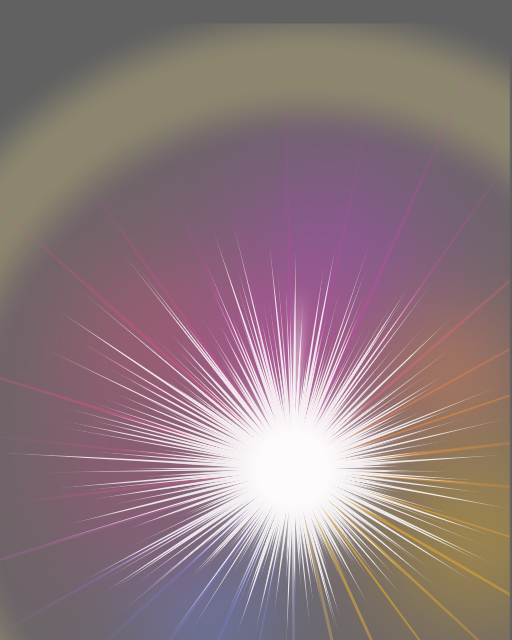
A WebGL 2 fragment shader for this background:

```glsl
#version 300 es
precision highp float;
// A white starburst over soft coloured glows, circled by a wide olive halo.
// Rays come from jittered angular cells: tapered white needles in several
// layers, and one sparse layer of long beams tinted by their direction.

uniform vec2 u_resolution;
out vec4 fragColor;

// Lengths are in canvas heights, angles in radians.
const float TAU = 6.2831853;
const vec2 BURST_CENTER = vec2(0.458, 0.268);
const float CORE_RADIUS = 0.085;
const vec3 WHITE = vec3(0.995, 0.985, 0.99);

const vec3 BORDER_GRAY = vec3(0.38);
const vec3 INNER_GRAY = vec3(0.42, 0.395, 0.405);
const float TOP_EDGE = 0.9635;
const float RIGHT_EDGE = 0.996;    // fraction of the width

const vec2 HALO_CENTER = vec2(0.479, 0.281);
const vec4 HALO_RADII = vec4(0.50, 0.59, 0.635, 0.725);
const vec3 HALO_COLOR = vec3(0.55, 0.525, 0.435);

const int NEEDLE_LAYERS = 3;
const float NEEDLE_COUNT = 61.0;
const float NEEDLE_COUNT_STEP = 33.0;
const float NEEDLE_HALF_WIDTH = 0.0028;
const float NEEDLE_OPACITY = 0.87;

const float BEAM_COUNT = 30.0;
const float BEAM_HALF_WIDTH = 0.0022;
const float BEAM_OPACITY = 0.75;

const float PLUME_ANGLE = 1.53;
const float PLUME_SPREAD = 0.055;

// Glows: xy is the place, z the radius.
const int GLOWS = 7;
const vec3 GLOW_SHAPE[GLOWS] = vec3[](
  vec3(0.521, 0.596, 0.19), vec3(0.247, 0.453, 0.17), vec3(0.456, 0.44, 0.15),
  vec3(0.703, 0.414, 0.13), vec3(0.742, 0.167, 0.17), vec3(0.326, 0.05, 0.14),
  vec3(0.22, 0.245, 0.16));
const vec3 GLOW_COLOR[GLOWS] = vec3[](
  vec3(0.56, 0.34, 0.60), vec3(0.64, 0.36, 0.45), vec3(0.70, 0.33, 0.60),
  vec3(0.68, 0.46, 0.38), vec3(0.66, 0.55, 0.28), vec3(0.42, 0.46, 0.64),
  vec3(0.56, 0.36, 0.46));
const float GLOW_STRENGTH = 0.75;

// Beam tints: rgb is the colour, w the direction it belongs to.
const int TINTS = 5;
const vec4 BEAM_TINT[TINTS] = vec4[](
  vec4(0.72, 0.29, 0.66, 1.3), vec4(0.88, 0.54, 0.24, 0.1),
  vec4(0.86, 0.67, 0.20, -0.6), vec4(0.76, 0.34, 0.50, 3.0),
  vec4(0.44, 0.47, 0.76, -2.2));

// Integer hash of a cell and a seed, from 0 to 1.
float hash(float cell, float seed) {
  uint h = uint(cell) * 747796405u + uint(seed) * 2891336453u + 1013u;
  h = ((h >> ((h >> 28u) + 4u)) ^ h) * 277803737u;
  h = (h >> 22u) ^ h;
  return float(h & 65535u) / 65535.0;
}

// Antialiased stroke that fades out once thinner than a pixel.
float stroke(float dist, float halfWidth, float pixel) {
  float edge = clamp((halfWidth - dist) / pixel + 0.5, 0.0, 1.0);
  return edge * clamp(2.0 * halfWidth / pixel, 0.0, 1.0);
}

// Longest needle allowed in each direction.
float needleReach(float angle) {
  return 0.36 + 0.06 * cos(angle - 2.4) + 0.03 * cos(2.0 * (angle - 2.8));
}

float needles(float angle, float r, float pixel) {
  float gaps = 1.0;
  for (int i = 0; i < NEEDLE_LAYERS; i++) {
    float seed = float(i) * 7.0 + 3.0;
    float count = NEEDLE_COUNT + NEEDLE_COUNT_STEP * float(i);
    float turn = fract(angle / TAU) * count;
    float cell = mod(floor(turn), count);
    float offset = fract(turn) - mix(0.25, 0.75, hash(cell, seed));
    float size = hash(cell, seed + 1.0);
    float len = needleReach(angle) * mix(0.48, 1.08, size * size);
    float width = NEEDLE_HALF_WIDTH * mix(0.6, 1.3, hash(cell, seed + 2.0));
    float dist = abs(offset) * TAU / count * r;
    gaps *= 1.0 - stroke(dist, width * max(1.0 - r / len, 0.0), pixel);
  }
  return 1.0 - gaps;
}

float beams(float angle, float r, float pixel) {
  float turn = fract(angle / TAU) * BEAM_COUNT;
  float cell = floor(turn);
  float offset = fract(turn) - mix(0.4, 0.6, hash(cell, 40.0));
  float len = mix(0.45, 0.85, hash(cell, 41.0));
  float width = BEAM_HALF_WIDTH * mix(0.5, 1.1, hash(cell, 42.0));
  float fade = 1.0 - smoothstep(0.1, len, r);
  float upward = mix(1.0, 0.55, smoothstep(0.8, 1.0, sin(angle)));
  return stroke(abs(offset) * TAU / BEAM_COUNT * r, width, pixel) * fade * upward;
}

vec3 beamColor(float angle) {
  vec4 sum = vec4(0.0);
  for (int i = 0; i < TINTS; i++)
    sum += vec4(BEAM_TINT[i].rgb, 1.0) * exp(6.0 * cos(angle - BEAM_TINT[i].w));
  return sum.rgb / sum.w;
}

void main() {
  float pixel = 1.0 / u_resolution.y;
  vec2 p = gl_FragCoord.xy * pixel;
  vec2 ray = p - BURST_CENTER;
  float r = length(ray);
  float angle = atan(ray.y, ray.x);

  // Gray ground, coloured glows and halo
  float ringR = length(p - HALO_CENTER);
  vec3 color = mix(INNER_GRAY, BORDER_GRAY, smoothstep(0.5, 0.7, ringR));
  for (int i = 0; i < GLOWS; i++) {
    vec2 d = (p - GLOW_SHAPE[i].xy) / GLOW_SHAPE[i].z;
    color = mix(color, GLOW_COLOR[i], GLOW_STRENGTH * exp(-dot(d, d)));
  }
  float halo = smoothstep(HALO_RADII.x, HALO_RADII.y, ringR)
             * (1.0 - smoothstep(HALO_RADII.z, HALO_RADII.w, ringR));
  color = mix(color, HALO_COLOR, halo);

  // Beams, plume, needles and core
  color = mix(color, beamColor(angle), BEAM_OPACITY * beams(angle, r, pixel));
  float across = (angle - PLUME_ANGLE) / PLUME_SPREAD;
  float plume = exp(-across * across) * (1.0 - smoothstep(0.16, 0.3, r));
  color = mix(color, WHITE, 0.4 * plume);
  color = mix(color, WHITE, NEEDLE_OPACITY * needles(angle, r, pixel));
  float core = 1.5 * exp(-r * r / (CORE_RADIUS * CORE_RADIUS));
  color = mix(color, WHITE, min(core, 1.0));

  // Plain border along the top and right
  float right = RIGHT_EDGE * u_resolution.x * pixel;
  float border = max(smoothstep(-pixel, pixel, p.y - TOP_EDGE),
                     smoothstep(-pixel, pixel, p.x - right));
  fragColor = vec4(mix(color, BORDER_GRAY, border), 1.0);
}
```
